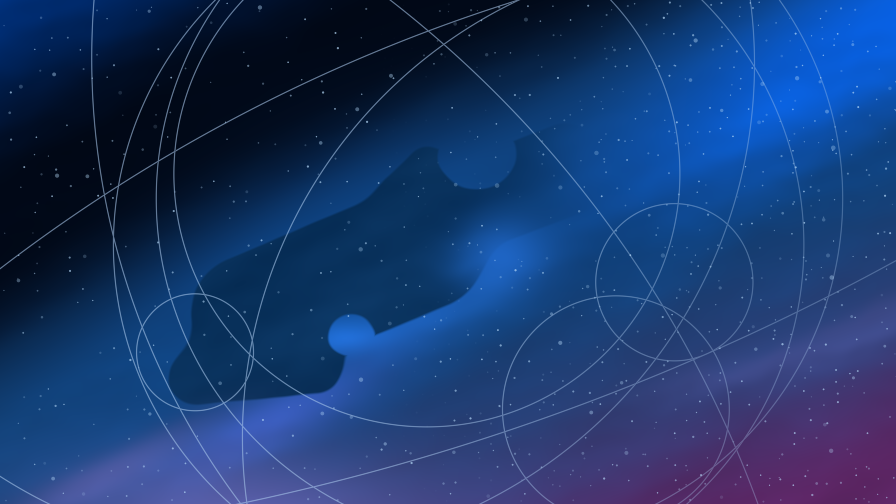
A Shadertoy shader for this background:

```glsl
const vec3 NIGHT = vec3(0.003, 0.03, 0.085);
const vec3 OCEAN = vec3(0.065, 0.25, 0.46);
const vec3 ROYAL = vec3(0.03, 0.40, 0.95);
const vec3 AZURE = vec3(0.13, 0.42, 0.82);
const vec3 SLATE = vec3(0.20, 0.25, 0.47);
const vec3 PLUM = vec3(0.37, 0.15, 0.40);
const vec3 LAVENDER = vec3(0.45, 0.43, 0.76);
const vec3 SHADOW = vec3(0.035, 0.19, 0.35);

// Orbit circles: centre and radius, in canvas heights
const vec3 ORBITS[12] = vec3[](
    vec3(0.387, 0.301, 0.116), vec3(1.338, 0.440, 0.156),
    vec3(1.222, 0.188, 0.225), vec3(0.847, 0.655, 0.502),
    vec3(0.910, 0.514, 0.685), vec3(0.991, 0.606, 0.681),
    vec3(1.650, 0.884, 1.468), vec3(0.525, 0.873, 0.972),
    vec3(2.014, -2.160, 3.310), vec3(-0.600, -0.769, 2.240),
    vec3(1.442, 0.132, 0.961), vec3(-0.500, 4.634, 4.735));

vec3 hash3(vec2 cell) {
    vec3 h = fract(cell.xyx * vec3(0.1031, 0.1030, 0.0973));
    h += dot(h, h.yxz + 33.33);
    return fract((h.xxy + h.yzz) * h.zyx);
}

// Layered sines, roughly -1 to 1, stretched along the band
float billow(vec2 p) {
    float sum = 0.0, gain = 0.5;
    for (int i = 0; i < 4; i++) {
        sum += gain * sin(p.x + 1.7 * sin(p.y)) * cos(p.y - 0.8 * p.x);
        p = mat2(1.5, 1.1, -1.1, 1.5) * p + 2.3;
        gain *= 0.55;
    }
    return sum;
}

float blob(vec2 p, vec2 centre, vec2 size) {
    vec2 d = (p - centre) / size;
    return exp(-dot(d, d));
}

// Blob leaning along the diagonal of the nebula
float leaning(vec2 p, vec2 centre, vec2 size) {
    vec2 d = mat2(0.89, -0.45, 0.45, 0.89) * (p - centre);
    return blob(d, vec2(0.0), size);
}

float capsule(vec2 p, vec2 a, vec2 b, float radius) {
    vec2 ab = b - a;
    float t = clamp(dot(p - a, ab) / dot(ab, ab), 0.0, 1.0);
    return length(p - a - ab * t) - radius;
}

float smoothMin(float a, float b, float k) {
    float h = max(k - abs(a - b), 0.0) / k;
    return min(a, b) - h * h * k * 0.25;
}

// Signed distance to the dark cloud with its bitten edges
float darkCloud(vec2 p) {
    float d = capsule(p, vec2(0.50, 0.37), vec2(0.84, 0.51), 0.125);
    d = smoothMin(d, capsule(p, vec2(0.39, 0.25), vec2(0.62, 0.27), 0.055), 0.06);
    d = smoothMin(d, capsule(p, vec2(0.81, 0.61), vec2(0.85, 0.66), 0.048), 0.07);
    d = smoothMin(d, capsule(p, vec2(0.88, 0.57), vec2(1.12, 0.66), 0.09), 0.05);
    d = max(d, 0.075 - length(p - vec2(0.945, 0.695)));
    return max(d, 0.045 - length(p - vec2(0.70, 0.335)));
}

vec3 sky(vec2 p, float wave) {
    float across = p.y - 0.5 * p.x + 0.035 * wave;
    float dusk = p.y - 0.35 * p.x + 0.04 * wave;
    vec3 col = mix(OCEAN, NIGHT, smoothstep(0.14, 0.48, across));
    col = mix(col, vec3(0.0, 0.22, 0.56), smoothstep(0.6, 1.1, across));
    float beam = (across - 0.06) / 0.18;
    col = mix(col, ROYAL, 0.95 * exp(-beam * beam) * smoothstep(0.9, 1.8, p.x));
    col = mix(col, SLATE, 0.9 * (1.0 - smoothstep(-0.32, 0.08, dusk)));
    col = mix(col, PLUM, 1.0 - smoothstep(-0.58, -0.2, dusk));
    float ridge = (dusk + 0.24) / 0.03;
    return mix(col, LAVENDER, 0.2 * exp(-ridge * ridge) * smoothstep(1.1, 1.5, p.x));
}

vec3 nebula(vec3 col, vec2 p, float wave) {
    vec2 q = p + 0.02 * wave;
    // Halo, then the dark cloud over it
    col = mix(col, vec3(0.06, 0.32, 0.64), 0.65 * leaning(q, vec2(0.68, 0.48), vec2(0.48, 0.20)));
    float d = darkCloud(p + 0.008 * wave);
    float fade = 1.0 - smoothstep(0.9, 1.18, p.x);
    col = mix(col, SHADOW + 0.02 * wave, 0.9 * fade * (1.0 - smoothstep(-0.003, 0.003, d)));
    // Bright folds
    float outside = smoothstep(-0.003, 0.004, d);
    col = mix(col, AZURE, 0.8 * blob(q, vec2(0.99, 0.49), vec2(0.09, 0.075)));
    col = mix(col, AZURE, 0.65 * outside * leaning(q, vec2(0.84, 0.37), vec2(0.20, 0.055)));
    col = mix(col, AZURE * 1.1, 0.7 * outside * blob(q, vec2(0.69, 0.335), vec2(0.08, 0.04)));
    col = mix(col, vec3(0.26, 0.42, 0.88), 0.8 * outside * leaning(q, vec2(0.53, 0.155), vec2(0.22, 0.055)));
    col = mix(col, LAVENDER, 0.7 * blob(q, vec2(0.45, -0.03), vec2(0.38, 0.13)));
    return mix(col, LAVENDER, 0.45 * leaning(q, vec2(0.20, 0.05), vec2(0.22, 0.035)));
}

float stars(vec2 p, float scale, float density, float radius, float blur) {
    vec2 cell = floor(p * scale);
    vec3 h = hash3(cell + scale);
    float d = length(fract(p * scale) - 0.2 - 0.6 * h.xy) / scale;
    float size = radius * (0.5 + 0.5 * h.x);
    return step(h.z, density) * (0.3 + 0.7 * h.y) * (1.0 - smoothstep(size - blur, size + blur, d));
}

float orbits(vec2 p, float blur) {
    float ink = 0.0;
    for (int i = 0; i < ORBITS.length(); i++) {
        float d = abs(length(p - ORBITS[i].xy) - ORBITS[i].z);
        ink = max(ink, 1.0 - smoothstep(0.0, 0.0012 + blur, d));
    }
    return ink;
}

void mainImage(out vec4 fragColor, in vec2 fragCoord) {
    vec2 p = fragCoord / iResolution.y;
    float blur = 0.6 / iResolution.y;
    vec2 along = mat2(0.89, -0.45, 0.45, 0.89) * p;
    float wave = billow(along * vec2(5.0, 13.0));
    vec3 col = nebula(sky(p, wave), p, wave);
    col *= 1.0 + 0.10 * wave;

    // Thin orbits, fainter toward the lower right
    float strength = mix(0.58, 0.32, smoothstep(0.5, 1.5, p.x - 0.4 * p.y));
    col = mix(col, vec3(0.66, 0.78, 0.92), strength * orbits(p, blur));

    // Fine and coarse star layers
    float light = stars(p, 34.0, 0.24, 0.0022, blur) + 0.6 * stars(p, 15.0, 0.22, 0.0045, blur);
    light += stars(p, 48.0, 0.15, 0.002, blur) * smoothstep(0.7, 1.5, p.x);
    col = mix(col, vec3(0.72, 0.86, 0.98), min(0.7 * light, 1.0));
    fragColor = vec4(col, 1.0);
}
```
